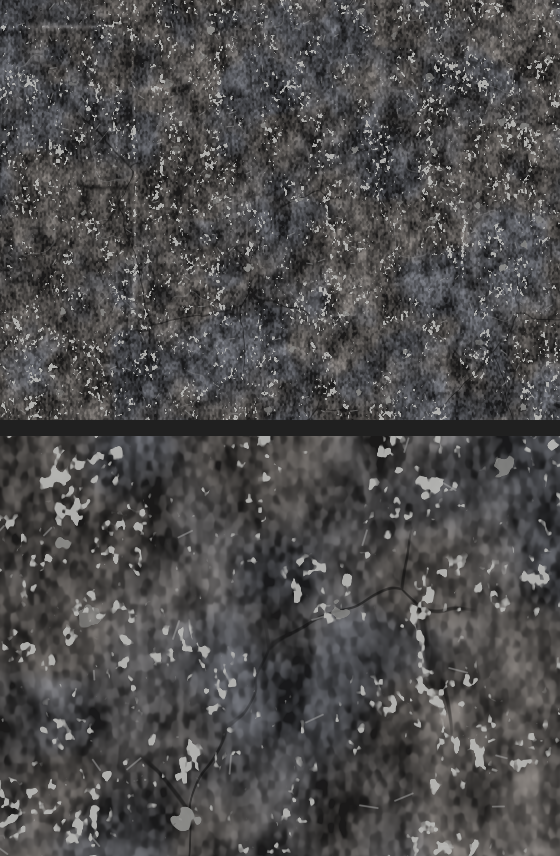
Top, the full canvas; bottom, a detail of the centre.
A WebGL 2 fragment shader for this texture:

```glsl
#version 300 es
precision highp float;

uniform vec2 u_resolution;
out vec4 fragColor;

const float TAU = 6.2831853;
const float BASE_TONE = 0.278;
const float REGION_CONTRAST = 0.06;
const float BLOTCH_CONTRAST = 0.20;
const float MOTTLE_CONTRAST = 0.18;
const float GRAIN_CONTRAST = 0.22;
const float CHIP_THRESHOLD = 0.335;
const float CHIP_SOFTNESS = 0.13;
const float FLAKE_SHARE = 0.42;
const float HAIR_SHARE = 0.40;
const float SCRATCH_SHARE = 0.16;
const int CREASE_COUNT = 6;
const vec3 WARM_TINT = vec3(1.035, 0.995, 0.965);
const vec3 COOL_TINT = vec3(0.97, 0.99, 1.05);
const vec3 CHIP_COLOR = vec3(0.73, 0.73, 0.72);
const vec3 FLAKE_COLOR = vec3(0.56, 0.56, 0.55);

vec3 hash3(vec2 cell) {
    vec3 q = fract(cell.xyx * vec3(0.1031, 0.1030, 0.0973));
    q += dot(q, q.yxz + 33.33);
    return fract((q.xxy + q.yzz) * q.zyx);
}

// Soft cellular noise centred on zero: random tones blended around jittered points
float cloud(vec2 p) {
    vec2 cell = floor(p);
    float total = 0.0, weights = 0.0;
    for (int j = -1; j <= 1; j++)
    for (int i = -1; i <= 1; i++) {
        vec2 c = cell + vec2(i, j);
        vec3 h = hash3(c);
        vec2 d = c + 0.15 + 0.7 * h.xy - p;
        float w = exp(-5.0 * dot(d, d));
        total += w * h.z;
        weights += w;
    }
    return total / weights - 0.5;
}

// Gap between the two nearest cell points, zero on cell borders
float cellBorder(vec2 p) {
    vec2 cell = floor(p);
    float nearest = 9.0, second = 9.0;
    for (int j = -1; j <= 1; j++)
    for (int i = -1; i <= 1; i++) {
        vec2 c = cell + vec2(i, j);
        float d = length(c + hash3(c).xy - p);
        second = min(second, max(nearest, d));
        nearest = min(nearest, d);
    }
    return second - nearest;
}

float stroke(float dist, float halfWidth, float px) {
    return 1.0 - smoothstep(halfWidth - 0.5 * px, halfWidth + px, dist);
}

// x: worn ridge, y: dark shoulders beside it
vec2 crease(float across, float along, float id) {
    float d = across + 0.003 * sin(along * 9.0 + id) + 0.0015 * sin(along * 31.0 + id * 2.0);
    float span = smoothstep(-0.8, 0.2, sin(along * 4.2 + id * 2.3 - 1.2));
    float side = (abs(d) - 0.015) / 0.009;
    return span * vec2(exp(-d * d / 0.000016), exp(-side * side));
}

float flakes(vec2 p, float px) {
    vec2 q = p * 9.0, cell = floor(q);
    vec3 h = hash3(cell + 51.0), k = hash3(cell + 87.0);
    vec2 d = (q - cell - 0.2 - 0.6 * h.xy) / 9.0;
    float ragged = 0.008 * cloud(p * 170.0) + 0.008 * cloud(p * 85.0);
    float radius = mix(0.004, 0.009, k.x);
    return step(h.z, FLAKE_SHARE) * stroke(length(d) + ragged, radius, px) * mix(0.4, 0.95, k.y);
}

float hairs(vec2 p, float px) {
    vec2 q = p * 5.5, cell = floor(q);
    vec3 h = hash3(cell + 131.0), k = hash3(cell + 173.0);
    vec2 d = q - cell - 0.42 - 0.16 * h.xy;
    float angle = atan(d.y, d.x);
    float radius = mix(0.16, 0.32, k.x) + 0.04 * sin(2.0 * angle + TAU * k.y) + 0.02 * sin(5.0 * angle);
    float arc = smoothstep(-0.2, 0.1, cos(angle - TAU * k.z));
    return step(h.z, HAIR_SHARE) * arc * stroke(abs(length(d) - radius) / 5.5, 0.0007, px);
}

float scratches(vec2 p, float px) {
    vec2 q = p * 28.0, cell = floor(q);
    vec3 h = hash3(cell + 211.0), k = hash3(cell + 257.0);
    vec2 d = (q - cell - 0.35 - 0.3 * h.xy) / 28.0;
    vec2 dir = vec2(cos(TAU * k.x), sin(TAU * k.x));
    float reach = mix(0.003, 0.008, k.y);
    float dist = length(d - dir * clamp(dot(d, dir), -reach, reach));
    return step(h.z, SCRATCH_SHARE) * stroke(dist, 0.0005, px);
}

void main() {
    vec2 p = gl_FragCoord.xy / u_resolution.y;
    float px = 1.0 / u_resolution.y;
    vec2 warped = p + 0.014 * vec2(cloud(p * 30.0), cloud(p * 30.0 + 40.0));

    // Worn folds: spaced verticals and one short horizontal
    vec2 folds = crease(p.y - 0.938, p.x, 1.0) * (1.0 - smoothstep(0.24, 0.29, p.x));
    for (int i = 0; i < CREASE_COUNT; i++) {
        float id = float(i);
        float x = mod(0.32 + 0.78 * id, 1.36);
        folds += crease(p.x - x, p.y, id) / (1.0 + 0.4 * id);
    }

    // Stained cloth with fine upright ribbing
    float tone = BASE_TONE + REGION_CONTRAST * cloud(p * vec2(5.0, 4.0) + 9.0);
    tone += BLOTCH_CONTRAST * cloud(warped * vec2(26.0, 20.0));
    tone += MOTTLE_CONTRAST * cloud(warped * vec2(62.0, 44.0) + 17.0);
    tone += GRAIN_CONTRAST * cloud(p * vec2(210.0, 150.0) + 5.0);
    tone += 0.012 * sin(TAU * 108.0 * p.x + 2.0 * sin(p.y * 40.0)) * (1.0 + 0.6 * sin(TAU * 92.0 * p.y));
    tone += 0.06 * folds.x - 0.05 * folds.y;

    // Fine dark cracks
    float crackMask = smoothstep(0.08, 0.2, cloud(p * 5.0 + 63.0));
    float crack = stroke(cellBorder(warped * vec2(5.0, 3.6) + 3.0) / 8.0, 0.0008, px);
    tone *= 1.0 - 0.45 * crack * crackMask;

    float tint = smoothstep(-0.3, 0.3, cloud(p * 8.0 + 29.0) + 0.6 * cloud(p * 19.0 + 71.0));
    vec3 color = max(tone, 0.10) * mix(WARM_TINT, COOL_TINT, tint);

    // Pale debris, from broad flakes to small gritty chips
    color = mix(color, FLAKE_COLOR, flakes(p, px));
    color = mix(color, vec3(0.58), 0.32 * hairs(warped, px));
    color = mix(color, vec3(0.68), 0.5 * scratches(p, px));
    float chipField = 0.7 * cloud(warped * vec2(150.0, 115.0) + 113.0) + 0.4 * cloud(p * vec2(290.0, 230.0) + 37.0);
    chipField += 0.45 * cloud(p * vec2(30.0, 23.0) + 91.0) + 0.2 * folds.x - 0.06 * folds.y;
    float chip = smoothstep(CHIP_THRESHOLD - 0.5 * CHIP_SOFTNESS, CHIP_THRESHOLD + 0.5 * CHIP_SOFTNESS, chipField);
    color = mix(color, CHIP_COLOR, 0.92 * chip);

    fragColor = vec4(color, 1.0);
}
```
